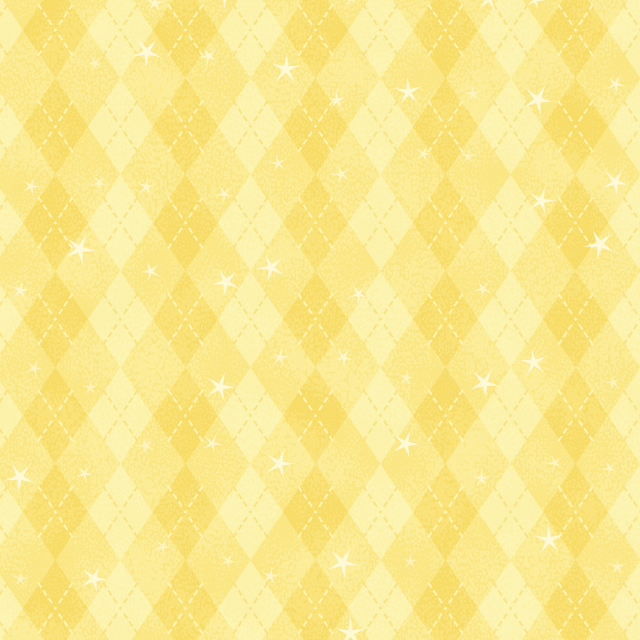
This pattern is drawn by a WebGL 1 fragment shader. Its source:

```glsl
precision highp float;
// Worn yellow argyle: columns of dark and light diamonds on a mid ground,
// each crossed by dashed stitches, with thin five-armed stars on the ground.
// Built from a diamond lattice, cellular grain and one hashed star per gap.

uniform vec2 u_resolution;

const vec2 PITCH = vec2(0.1016, 0.1506); // spacing of diamond centres

vec2 hash2(vec2 p) {
  return fract(sin(vec2(dot(p, vec2(127.1, 311.7)), dot(p, vec2(269.5, 183.3)))) * 43758.55);
}

// Distance to the nearest scattered point
float cellular(vec2 p) {
  vec2 cell = floor(p);
  float nearest = 2.0;
  for (int j = -1; j <= 1; j++) {
    for (int i = -1; i <= 1; i++) {
      vec2 id = cell + vec2(float(i), float(j));
      nearest = min(nearest, length(id + hash2(id) - p));
    }
  }
  return nearest;
}

// Fine speckle that thickens and thins in patches
float wearAmount(vec2 p) {
  float patches = 0.5 + 0.25 * (sin(p.x * 23.0 + 3.0 * sin(p.y * 17.0))
                              + sin(p.y * 31.0 + 2.0 * sin(p.x * 19.0 + p.y * 9.0)));
  float blotch = cellular(p * vec2(38.0, 22.0));
  float grain = cellular(p * vec2(230.0, 170.0));
  return smoothstep(-0.18, 0.18, 0.3 + 0.5 * patches - 0.3 * blotch - grain);
}

// Signed distance to a tapered five-armed star
float starDistance(vec2 p, float radius, float turn) {
  float sector = 6.2831853 / 5.0;
  float angle = atan(p.y, p.x) - turn;
  float folded = abs(mod(angle + 0.5 * sector, sector) - 0.5 * sector);
  vec2 q = length(p) * vec2(cos(folded), sin(folded)) - vec2(radius, 0.0);
  vec2 edge = normalize(vec2(0.2, 0.145) - vec2(1.0, 0.0));
  return dot(q, vec2(edge.y, -edge.x));
}

// Signed distance to the dashes of the cross in a diamond
float stitchDistance(vec2 local) {
  vec2 a = abs(local) * PITCH;
  vec2 along = normalize(PITCH);
  float t = dot(a, along);
  float across = abs(a.x * along.y - a.y * along.x);
  float k = min(floor(t / 0.0145 + 0.5), 3.0);
  float halfLength = k < 0.5 ? 0.0021 : 0.0046;
  return max(abs(t - 0.0145 * k) - halfLength, across - 0.0015);
}

float cover(float d, float px) {
  return 1.0 - smoothstep(-0.7 * px, 0.7 * px, d);
}

void main() {
  float px = 1.0 / u_resolution.y;
  vec2 uv = gl_FragCoord.xy * px;
  vec2 grid = (uv - vec2(0.0865, 0.0495)) / PITCH;
  float wear = wearAmount(uv);

  // Diamonds, dark and light in alternate columns
  vec2 center = floor(grid + 0.5);
  vec2 local = grid - center;
  float isLight = mod(center.x, 2.0);
  float diamond = (abs(local.x) + abs(local.y) - 0.5) / length(1.0 / PITCH);
  vec3 ground = mix(vec3(0.98, 0.902, 0.515), vec3(0.985, 0.93, 0.6), wear);
  vec3 dark = mix(vec3(0.97, 0.863, 0.405), vec3(0.975, 0.89, 0.48), wear);
  vec3 light = mix(vec3(0.99, 0.945, 0.66), vec3(0.99, 0.957, 0.7), wear);
  vec3 color = mix(ground, mix(dark, light, isLight), cover(diamond, px));

  // Stitches: cream on dark, deep yellow on light
  vec3 thread = mix(vec3(1.0, 0.97, 0.76), vec3(0.97, 0.885, 0.49), isLight);
  color = mix(color, thread, 0.9 * cover(stitchDistance(local), px));

  // One star, large or small, in most ground diamonds
  vec2 gap = floor(grid);
  vec2 offset = hash2(gap + 7.3) - 0.5;
  vec2 kind = hash2(gap + 31.7);
  vec2 look = hash2(gap + 53.1);
  float isLarge = step(0.58, kind.x);
  float radius = mix(0.0135, 0.0225, isLarge) * (0.9 + 0.2 * look.x);
  vec2 p = (grid - gap - 0.5) * PITCH - offset * vec2(0.04, 0.085);
  float star = cover(starDistance(p, radius, look.y * 6.2831853), px);
  float strength = mix(0.6 + 0.3 * look.x, 0.95, isLarge) * step(kind.y, 0.88);
  color = mix(color, vec3(1.0, 0.98, 0.86), star * strength);

  gl_FragColor = vec4(color, 1.0);
}
```
